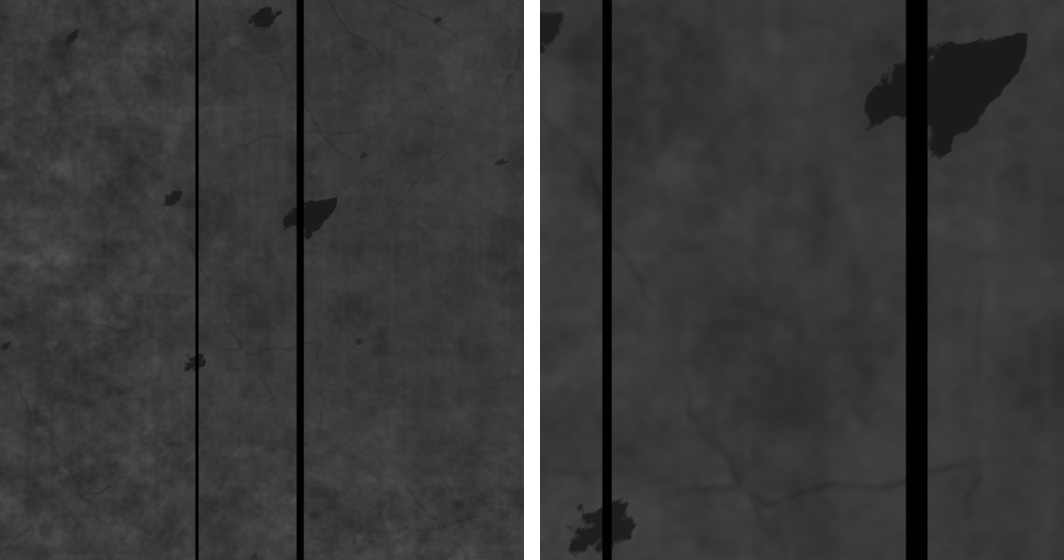
Left: the whole. Right: its middle third, enlarged.
A WebGL 1 fragment shader for this texture:

```glsl
precision highp float;
// Worn charcoal panels with two black seams, dark stains and faint cracks.
uniform vec2 u_resolution;

float hash(vec2 p) {
  return fract(sin(dot(p, vec2(127.1, 311.7))) * 43758.5453);
}

float noise(vec2 p) {
  vec2 cell = floor(p), f = fract(p);
  f = f * f * (3.0 - 2.0 * f);
  return mix(mix(hash(cell), hash(cell + vec2(1.0, 0.0)), f.x),
             mix(hash(cell + vec2(0.0, 1.0)), hash(cell + 1.0), f.x), f.y);
}

float fbm(vec2 p) {
  float sum = 0.0, amp = 0.5;
  for (int i = 0; i < 5; i++) {
    sum += amp * noise(p);
    p = mat2(1.6, 1.2, -1.2, 1.6) * p + 7.3;
    amp *= 0.55;
  }
  return sum / 1.055;
}

vec2 rotate(vec2 p, float angle) {
  float c = cos(angle), s = sin(angle);
  return vec2(c * p.x + s * p.y, c * p.y - s * p.x);
}

// Mottled surface: rougher at the left and bottom, smoother at the right
float surface(vec2 p) {
  float smoothArea = smoothstep(0.15, 0.55, p.x) * smoothstep(0.08, 0.35, p.y);
  float rough = mix(1.0, 0.5, smoothArea);
  float tone = 0.232 + 0.045 * (fbm(p * 3.5 + 2.0) - 0.5);
  tone += rough * 0.1 * (fbm(p * vec2(17.0, 20.0) + 11.0) - 0.5);
  tone += rough * 0.085 * (fbm(p * 50.0 + 31.0) - 0.5);
  tone += (0.01 + 0.018 * rough) * (noise(p * 150.0 + 90.0) - 0.5);
  tone += 0.012 * (noise(p * vec2(140.0, 9.0)) - 0.5);
  tone += 0.008 * (noise(p * vec2(9.0, 140.0)) - 0.5);
  tone -= 0.024 * smoothstep(0.56, 0.7, fbm(p * 11.0 + 50.0));
  tone += 0.035 * rough * smoothstep(0.6, 0.78, fbm(p * 26.0 + 70.0));
  return tone;
}

// Long wandering dark hairlines, broken and fading
float cracks(vec2 p, float aspect) {
  float mark = 0.0;
  for (int i = 0; i < 12; i++) {
    float id = float(i);
    vec2 anchor = vec2(hash(vec2(id, 1.7)) * aspect, hash(vec2(id, 4.1)));
    vec2 q = rotate(p - anchor, 3.14 * hash(vec2(id, 8.3)));
    q.y += 0.05 * (noise(vec2(q.x * 6.0, id)) - 0.5)
         + 0.014 * (noise(vec2(q.x * 32.0, id + 20.0)) - 0.5)
         + 0.004 * (noise(vec2(q.x * 110.0, id + 40.0)) - 0.5);
    float broken = smoothstep(0.2, 0.75, noise(p * 24.0 + id * 3.0));
    float fade = smoothstep(0.4, 0.1, abs(q.x)) * broken;
    mark = max(mark, fade * (1.0 - smoothstep(0.0, 0.0045, abs(q.y))));
  }
  return mark;
}

// Short pale scratches
float scratches(vec2 p, float aspect) {
  float mark = 0.0;
  for (int i = 0; i < 4; i++) {
    float id = float(i);
    vec2 center = vec2(hash(vec2(id, 13.9)) * aspect, hash(vec2(id, 17.2)));
    vec2 q = rotate(p - center, 2.0 * hash(vec2(id, 21.6)) - 1.0);
    float fade = smoothstep(0.06, 0.02, abs(q.x)) * (0.4 + 0.6 * noise(p * 60.0));
    mark = max(mark, fade * (1.0 - smoothstep(0.0, 0.003, abs(q.y))));
  }
  return mark;
}

// Ragged stains, from two large ones down to specks
float stains(vec2 p, float aspect, float soft) {
  float mark = 0.0;
  for (int i = 0; i < 11; i++) {
    float id = float(i);
    float radius = 0.004 + 0.03 * exp(-0.4 * id);
    vec2 jitter = 0.06 * min(id, 2.0) * (vec2(hash(vec2(id, 5.5)), hash(vec2(id, 9.4))) - 0.5);
    vec2 center = fract(vec2(0.6, 0.61) + id * vec2(0.893, 0.342) + jitter);
    vec2 q = rotate(p - center * vec2(aspect, 1.0), 0.2 + 0.6 * hash(vec2(id, 2.2)));
    q *= vec2(0.75, 1.15) / radius;
    float edge = length(q) - 0.85 + 2.2 * (fbm(q * 1.2 + id * 17.0) - 0.5);
    float blur = (soft + 0.002) / radius;
    float strength = mix(1.0, 0.6, id / 10.0);
    mark = max(mark, strength * (1.0 - smoothstep(-blur, blur, edge)));
  }
  return mark;
}

float seam(float x, float center, float halfWidth, float soft) {
  return 1.0 - smoothstep(halfWidth - soft, halfWidth + soft, abs(x - center));
}

void main() {
  vec2 p = gl_FragCoord.xy / u_resolution.y;
  float aspect = u_resolution.x / u_resolution.y;
  float soft = 1.0 / u_resolution.y;

  float tone = surface(p);
  tone -= 0.03 * cracks(p, aspect);
  tone += 0.035 * scratches(p, aspect);
  tone = mix(tone, 0.1, 0.95 * stains(p, aspect, soft));

  // Black gaps between the panels
  float gaps = max(seam(p.x, 0.376 * aspect, 0.0028, soft),
                   seam(p.x, 0.573 * aspect, 0.0064, soft));
  tone = mix(tone, 0.0, gaps);
  gl_FragColor = vec4(vec3(tone), 1.0);
}
```
